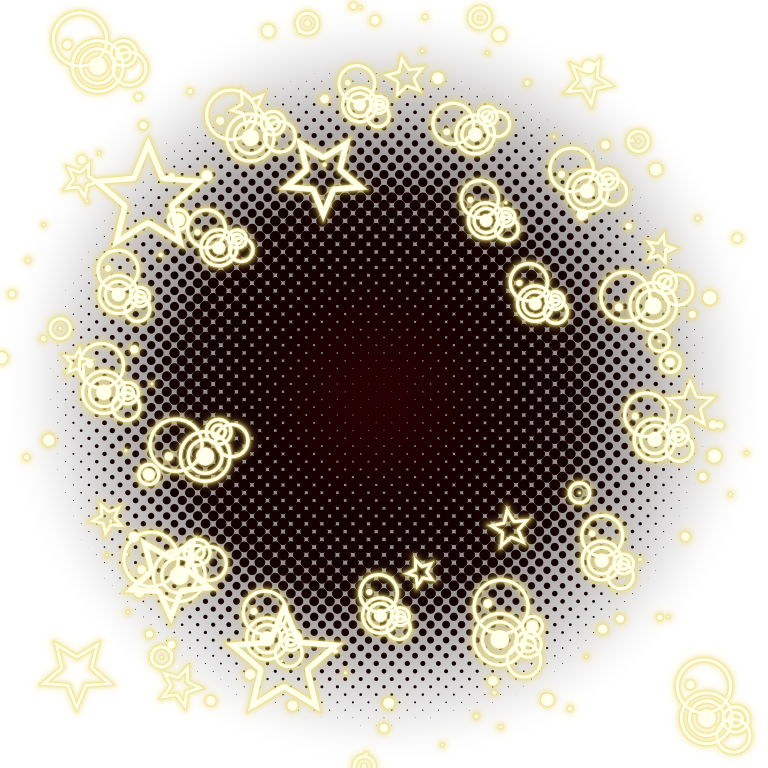
Reproduce this background procedurally as a WebGL 1 fragment shader.

```glsl
precision highp float;
// A dark halftone disc in a grey halo, wreathed with glowing rings, stars and bubbles.

uniform vec2 u_resolution;

const vec3 PAPER = vec3(1.0);
const vec3 HALO_GREY = vec3(0.59, 0.57, 0.57);
const vec3 INK_CENTRE = vec3(0.15, 0.005, 0.01);
const vec3 INK_EDGE = vec3(0.075, 0.0, 0.0);
const vec3 GLOW = vec3(0.93, 0.86, 0.42);
const vec3 CORE = vec3(1.0, 1.0, 0.92);

const vec2 DISC_CENTRE = vec2(-0.008, -0.016);
const float HALO_INNER = 0.25;
const float HALO_OUTER = 0.5;
const float DOT_PITCH = 0.0143;
const float DOTS_TOUCH = 0.26;   // distance at which neighbouring dots just touch
const float DOTS_END = 0.43;     // distance at which dots vanish
const float GLOW_WIDTH = 0.0032;
const float RING_HALF = 0.0021;
const float BIG_STAR_HALF = 0.0036;
const float SMALL_STAR_HALF = 0.0019;
const float STAR_WAIST = 0.45;

vec2 hash2(float n) {
  vec3 p = fract(vec3(n) * vec3(0.1031, 0.103, 0.0973));
  p += dot(p, p.yzx + 33.33);
  return fract((p.xx + p.yz) * p.zy);
}

vec2 rotate(vec2 p, float a) {
  float c = cos(a), s = sin(a);
  return vec2(c * p.x - s * p.y, s * p.x + c * p.y);
}

vec2 polar(float degrees, float radius) {
  float a = radians(degrees);
  return radius * vec2(cos(a), sin(a));
}

float ring(vec2 p, float radius) {
  return abs(length(p) - radius) - RING_HALF;
}

// Outline of a five-pointed star, its stroke lying inside the edge.
float star(vec2 p, float radius, float tilt, float halfStroke) {
  vec2 k = vec2(0.80902, -0.58779);
  vec2 m = vec2(-k.x, k.y);
  p = rotate(p, tilt);
  p.x = abs(p.x);
  p -= 2.0 * max(dot(k, p), 0.0) * k;
  p -= 2.0 * max(dot(m, p), 0.0) * m;
  p.x = abs(p.x);
  p.y -= radius;
  vec2 edge = STAR_WAIST * vec2(-k.y, k.x) - vec2(0.0, 1.0);
  float h = clamp(dot(p, edge) / dot(edge, edge), 0.0, radius);
  float d = length(p - edge * h) * sign(p.y * edge.x - p.x * edge.y);
  return abs(d + halfStroke) - halfStroke;
}

// Target-like rings with a few overlapping companions.
float cluster(vec2 p, float size, float tilt) {
  p = rotate(p, tilt);
  float d = min(ring(p, size), ring(p, 0.68 * size));
  d = min(d, length(p) - 0.36 * size);
  d = min(d, ring(p - size * vec2(-0.7, 1.05), 1.05 * size));
  d = min(d, length(p - size * vec2(-1.2, 0.85)) - 0.17 * size);
  vec2 side = p - size * vec2(1.02, 0.5);
  d = min(d, min(ring(side, 0.5 * size), ring(side, 0.27 * size)));
  return min(d, ring(p - size * vec2(1.25, -0.1), 0.65 * size));
}

float clusters(vec2 p) {
  float d = 1.0;
  for (int i = 0; i < 15; i++) {      // main wreath, every third one drawn inward
    float n = float(i);
    vec2 h = hash2(n + 5.0);
    float angle = 14.0 + 24.0 * n;
    float inward = step(1.5, mod(n, 3.0)) * (0.5 - 0.5 * cos(radians(angle - 14.0)));
    vec2 c = polar(angle + 9.0 * sin(radians(angle)), 0.365 - 0.115 * inward);
    d = min(d, cluster(p - c, 0.022 + 0.015 * h.x, 1.4 * (h.y - 0.5)));
  }
  for (int i = 0; i < 2; i++) {       // inner pair and far corner pair
    float n = float(i);
    d = min(d, cluster(p - polar(28.0 + 30.0 * n, 0.223 + 0.028 * n), 0.023, 0.3));
    d = min(d, cluster(p - polar(132.0 + 182.0 * n, 0.557 + 0.048 * n), 0.033, 0.5 * n));
  }
  return d;
}

float stars(vec2 p) {
  float d = star(p - vec2(-0.307, 0.242), 0.08, 0.0, BIG_STAR_HALF);
  d = min(d, star(p - vec2(-0.079, 0.272), 0.06, 0.63, BIG_STAR_HALF));
  d = min(d, star(p - vec2(-0.13, -0.362), 0.08, 0.0, BIG_STAR_HALF));
  d = min(d, star(p - vec2(-0.279, -0.25), 0.063, 0.6, BIG_STAR_HALF));
  d = min(d, star(p - vec2(-0.4, -0.376), 0.05, 0.63, SMALL_STAR_HALF));
  for (int i = 0; i < 11; i++) {
    float n = float(i);
    vec2 h = hash2(n + 40.0);
    float late = step(8.5, n);
    float radius = 0.4 + 0.075 * step(1.5, mod(n, 3.0)) - 0.15 * late;
    vec2 c = polar(30.0 * n - 4.0 + 15.0 * late, radius);
    d = min(d, star(p - c, 0.022 + 0.013 * h.x, h.y - 0.5, SMALL_STAR_HALF));
  }
  return d;
}

float bubbles(vec2 p) {
  float d = 1.0;
  for (int i = 0; i < 100; i++) {
    float n = float(i);
    vec2 h = hash2(n + 90.0);
    vec2 c = polar(3.6 * n + 12.0 * h.x, 0.27 + 0.23 * sqrt(h.y));
    float size = 0.0015 + 0.0075 * pow(fract(7.0 * h.x + h.y), 2.5);
    d = min(d, length(p - c) - size);
    if (mod(n, 9.0) < 0.5) d = min(d, ring(p - c, 0.013));
  }
  return d;
}

void main() {
  float pixel = 1.0 / min(u_resolution.x, u_resolution.y);
  vec2 p = (gl_FragCoord.xy - 0.5 * u_resolution) * pixel;

  // Halo
  vec3 colour = mix(HALO_GREY, PAPER, smoothstep(HALO_INNER, HALO_OUTER, length(p)));

  // Halftone on a diagonal grid
  float r = length(p - DISC_CENTRE);
  vec2 cell = fract(rotate(p, radians(45.0)) / DOT_PITCH) - 0.5;
  float dotRadius = r < DOTS_TOUCH ? mix(0.71, 0.5, r / DOTS_TOUCH)
                                   : 0.5 * (DOTS_END - r) / (DOTS_END - DOTS_TOUCH);
  float ink = clamp((dotRadius - length(cell)) * DOT_PITCH / pixel + 0.5, 0.0, 1.0);
  ink *= step(r, DOTS_END);
  colour = mix(colour, mix(INK_CENTRE, INK_EDGE, smoothstep(0.0, 0.2, r)), ink);

  // Glowing ornaments
  float d = min(min(clusters(p), stars(p)), bubbles(p));
  colour = mix(colour, GLOW, 0.85 * exp(-max(d, 0.0) / GLOW_WIDTH));
  colour = mix(colour, CORE, clamp(0.5 - d / pixel, 0.0, 1.0));
  gl_FragColor = vec4(colour, 1.0);
}
```
